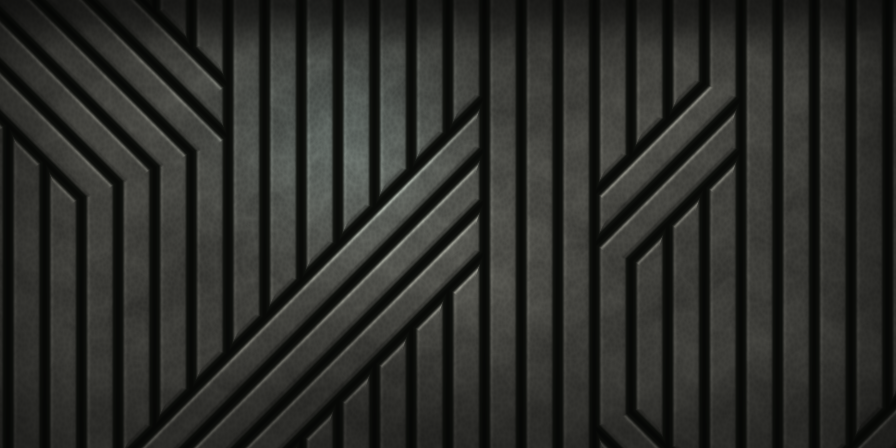
This background is drawn by a WebGL 2 fragment shader. Its source:

```glsl
#version 300 es
precision highp float;

uniform vec2 u_resolution;
out vec4 fragColor;

vec2 hash2(vec2 p) {
    vec3 q = fract(p.xyx * vec3(0.1031, 0.1030, 0.0973));
    q += dot(q, q.yzx + 33.33);
    return fract((q.xx + q.yz) * q.zy);
}

// Distance to the closest random point, one point per cell
float cellular(vec2 p) {
    vec2 cell = floor(p), local = fract(p);
    float nearest = 2.0;
    for (int y = -1; y <= 1; y++)
        for (int x = -1; x <= 1; x++) {
            vec2 offset = vec2(x, y);
            nearest = min(nearest, length(offset + hash2(cell + offset) - local));
        }
    return nearest;
}

// Soft smudges from layered, warped sines
float smudges(vec2 p) {
    float sum = 0.0, weight = 0.5;
    for (int i = 0; i < 5; i++) {
        p += 0.6 * sin(p.yx * 1.3 + float(i) * 1.7);
        sum += weight * sin(p.x) * sin(p.y + 0.8);
        p = mat2(1.5, 1.0, -1.0, 1.5) * p;
        weight *= 0.6;
    }
    return sum;
}

float toInteger(float q) {
    return 0.5 - abs(fract(q) - 0.5);
}

// Replace the planks by a run of them where 0 < q < count, and trim the rest
float band(float edge, float q, float count) {
    return q > 0.0 && q < count ? toInteger(q) : min(edge, max(-q, q - count));
}

// Distance to the nearest groove, in plank widths
float plankEdge(vec2 p) {
    float u = p.x, rise = p.x - p.y, fall = p.x + p.y;
    float edge = toInteger(u);
    if (u < 13.0) {
        // Planks that bend from a falling slope to upright
        if (u < 6.0)
            edge = min(band(edge, max(u - 2.0, (fall - 8.82) * 0.7071), 5.0), 6.0 - u);
        // Long rising planks
        edge = min(band(edge, (rise - 3.44) * 0.7071, 3.0), 13.0 - u);
    } else if (u > 16.0 && u < 20.0) {
        // Pair of planks with a bend at each end
        float slope = max(u - 19.0, (rise - 9.05) * 0.7071);
        float foot = min(u - 15.0, (fall - 17.99) * 0.7071 + 2.0);
        edge = min(band(edge, min(foot, slope), 2.0), min(u - 16.0, 20.0 - u));
    } else if (u > 20.0) {
        edge = band(edge, (rise - 22.96) * 0.7071, 3.0);
    }
    return edge;
}

float glow(vec2 p, vec2 center, vec2 size) {
    vec2 q = (p - center) / size;
    return exp(-dot(q, q));
}

void main() {
    vec2 p = gl_FragCoord.xy / u_resolution.y;
    vec2 plank = vec2(p.x - 0.018, p.y) / 0.0818;
    float edge = plankEdge(plank);

    // Broad light, dimmed toward the borders
    float coolGlow = glow(p, vec2(0.76, 0.71), vec2(0.26, 0.25));
    float light = 0.215 + 0.12 * coolGlow
        + 0.08 * glow(p, vec2(0.98, 0.50), vec2(0.45, 0.28))
        + 0.05 * glow(p, vec2(1.58, 0.68), vec2(0.25, 0.25))
        + 0.03 * glow(p, vec2(0.25, 0.55), vec2(0.35, 0.30));
    light *= mix(0.45, 1.0, smoothstep(0.0, 0.14, 1.0 - p.y));
    light *= mix(0.72, 1.0, smoothstep(0.0, 0.25, p.y));
    light *= mix(0.75, 1.0, smoothstep(0.0, 0.2, min(p.x, u_resolution.x / u_resolution.y - p.x)));

    // Worn surface: wide stains, mottling and fine grain
    float wear = 1.0 + 0.16 * smudges(p * vec2(5.0, 9.0))
        + 0.10 * smudges(p * vec2(32.0, 40.0) + 4.0)
        + 0.14 * (cellular(p * vec2(110.0, 80.0)) - 0.5);

    // Rims that face up catch the light, those that face down lose it
    const float STEP = 0.06;
    float facing = (edge - plankEdge(plank + STEP * vec2(-0.2, 0.98))) / STEP;
    facing = clamp(facing, -1.0, 1.0);
    float rim = exp(-pow((edge - 0.2) / 0.045, 2.0));

    vec3 tint = mix(vec3(1.02, 1.02, 0.95), vec3(0.97, 1.05, 1.0), coolGlow);
    vec3 surface = tint * light * wear * (1.0 + rim * facing * (facing > 0.0 ? 0.85 : 0.3));
    vec3 groove = vec3(0.05, 0.057, 0.045) * (0.5 + 2.0 * light);
    groove *= mix(0.6, 1.0, smoothstep(0.02, 0.1, edge));
    fragColor = vec4(mix(groove, surface, smoothstep(0.10, 0.20, edge)), 1.0);
}
```
